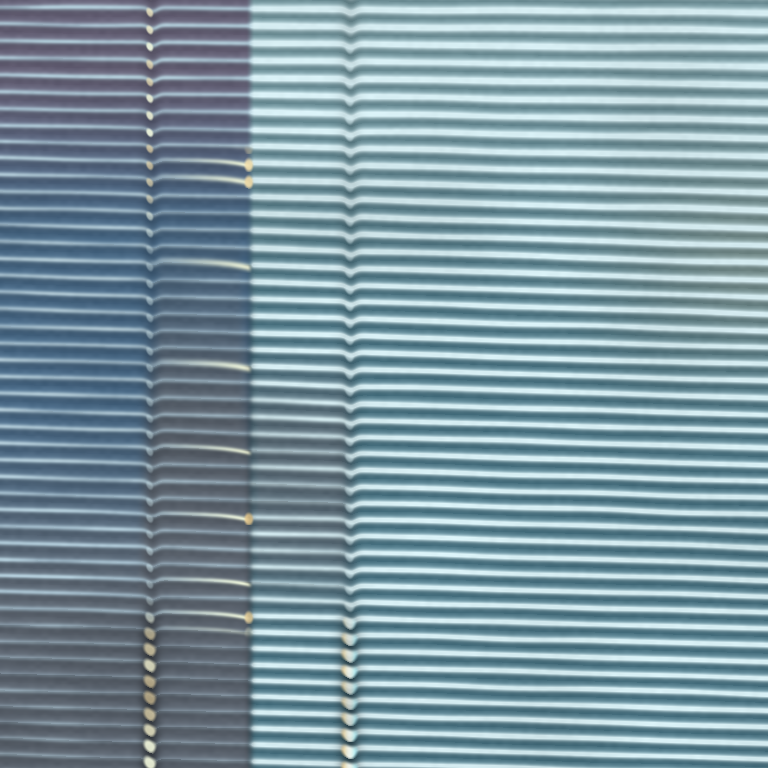
Write a three.js fragment shader that draws this texture.

```glsl
// Stacked pale ridges over a blue-teal sheen, cut by three vertical seams with glinting beads.
varying vec2 vUv;

const vec3 PURPLE = vec3(0.36, 0.34, 0.42);
const vec3 BLUE = vec3(0.25, 0.37, 0.48);
const vec3 SLATE = vec3(0.33, 0.36, 0.40);
const vec3 TEAL = vec3(0.24, 0.40, 0.46);
const vec3 MIST = vec3(0.39, 0.52, 0.55);
const vec3 OLIVE = vec3(0.46, 0.52, 0.49);
const vec3 ICE = vec3(0.83, 0.92, 0.94);
const vec3 STEEL = vec3(0.63, 0.73, 0.79);
const vec3 AMBER = vec3(0.96, 0.83, 0.58);
const vec3 CREAM = vec3(0.93, 0.95, 0.84);

const float SEAM_A = 0.195;
const float SEAM_B = 0.326;
const float SEAM_C = 0.455;
const float ROWS = 45.5;

float hash(vec2 p) {
  vec3 q = fract(p.xyx * 0.1031);
  q += dot(q, q.yzx + 33.33);
  return fract((q.x + q.y) * q.z);
}

float noise(vec2 p) {
  vec2 i = floor(p);
  vec2 f = fract(p);
  f = f * f * (3.0 - 2.0 * f);
  return mix(mix(hash(i), hash(i + vec2(1.0, 0.0)), f.x),
             mix(hash(i + vec2(0.0, 1.0)), hash(i + 1.0), f.x), f.y);
}

float bell(float d, float width) {
  return exp(-d * d / (width * width));
}

float band(float x, float lo, float hi, float soft) {
  return smoothstep(lo - soft, lo + soft, x) * (1.0 - smoothstep(hi - soft, hi + soft, x));
}

// Soft rounded spot; its vertical distance is given in rows.
float bead(float dx, float rows, vec2 radius) {
  return 1.0 - smoothstep(0.5, 1.25, length(vec2(dx, rows / ROWS) / radius));
}

// Row coordinate: each integer is a ridge, counted downward with a slight tilt.
float rowCoord(float x, float y) {
  float tilt = mix(0.35, 1.3, smoothstep(0.0, 0.35, y));
  float hooks = bell(x - SEAM_A - 0.004, 0.008) + bell(x - SEAM_C - 0.002, 0.008);
  float wobble = noise(vec2(x * 9.0, y * 30.0)) - 0.5;
  return 43.7 * y + 2.07 * y * y - 0.57 - tilt * (x - 0.507) - 0.2 * hooks + 0.1 * wobble;
}

// Broad colour of the troughs, on the left and right of the middle seam.
vec3 sheen(float x, float y, float right) {
  vec3 left = mix(PURPLE, BLUE, smoothstep(0.08, 0.32, y));
  left = mix(left, SLATE, smoothstep(0.5, 0.82, y + 0.25 * band(x, SEAM_A, SEAM_B, 0.02)));
  vec3 field = mix(MIST, TEAL, smoothstep(0.02, 0.5, y));
  field = mix(field, OLIVE, 0.7 * bell(x - 1.0, 0.2) * bell(y - 0.34, 0.14));
  float shadow = band(x, SEAM_B, SEAM_C, 0.015) * band(y, 0.5, 0.77, 0.09);
  return mix(left, mix(field, SLATE, 0.75 * shadow), right);
}

void main() {
  float x = vUv.x;
  float y = 1.0 - vUv.y;
  float p = rowCoord(x, y);
  float id = floor(p + 0.5);
  float v = p - id;
  float right = smoothstep(SEAM_B - 0.006, SEAM_B + 0.006, x);
  float slot = band(x, SEAM_A, SEAM_B, 0.004);
  float inner = band(x, SEAM_B, SEAM_C, 0.008);
  float low = smoothstep(0.77, 0.84, y);

  // Trough shading: darkest just beneath each ridge.
  vec3 color = sheen(x, y, right) * mix(0.84, 1.18, fract(p));

  // Ridges: broad and icy on the right, thin and worn on the left.
  float streak = noise(vec2(x * 14.0, id * 3.7));
  float strength = mix(0.82 - 0.4 * low, 0.97, right);
  strength *= 1.0 - 0.3 * slot * smoothstep(0.15, 0.3, y);
  strength *= 1.0 - 0.45 * inner * band(y, 0.52, 0.78, 0.06) * (0.5 + hash(vec2(id, 4.0)));
  strength *= mix(1.0, 0.4 + streak, mix(0.35 + 0.5 * low, 0.18, right));
  float event = step(0.7, hash(vec2(id, 17.0))) * band(y, 0.2, 0.82, 0.015);
  strength *= 1.0 - 0.8 * event * slot;
  float width = mix(0.15, mix(0.23, 0.18, smoothstep(0.0, 0.5, y)), right);
  float ridge = bell(v, width) + mix(0.15, 0.3, right) * bell(v + 0.08, 0.36);
  vec3 ridgeColor = mix(STEEL, ICE, max(right, 0.25 * streak));
  color = mix(color, ridgeColor, clamp(ridge * strength, 0.0, 1.0));

  // Scattered bright bars that droop toward the middle seam.
  float t = clamp((x - SEAM_A) / (SEAM_B - SEAM_A), 0.0, 1.0);
  float thick = mix(0.14, 0.34, hash(vec2(id, 29.0)) * (1.0 - smoothstep(0.4, 0.6, y)));
  float bar = bell(v + 0.1 - 0.28 * pow(t, 5.0), thick) * event * slot;
  color = mix(color, mix(STEEL, CREAM, t), bar * (0.65 + 0.35 * t));
  float tip = event * step(0.35, hash(vec2(id, 41.0)));
  color = mix(color, mix(AMBER, CREAM, hash(vec2(id, 53.0))),
              0.9 * tip * bead(x - SEAM_B + 0.002, v - 0.12, vec2(0.006, 0.009)));

  // Dark channels around the seams, strongest near the bottom.
  float channels = bell(x - SEAM_A, 0.011) + bell(x - SEAM_C, 0.013);
  color *= 1.0 - channels * mix(0.1, 0.42, low);
  color *= 1.0 - 0.16 * bell(x - SEAM_B, 0.006) * smoothstep(0.2, 0.5, y);

  // Seam beads: small and faint above, large with warm and cool fringes below.
  float glint = hash(vec2(id, 61.0));
  float warm = max(1.0 - smoothstep(0.22, 0.34, y), low);
  vec2 size = mix(vec2(0.0055, 0.006), vec2(0.0095, 0.0095), low);
  float beadA = bead(x - SEAM_A, v - 0.12, size * vec2(0.9, 0.95));
  float levelA = mix(0.45, 0.95, warm) * (0.65 + 0.35 * glint);
  color = mix(color, mix(ICE, mix(AMBER, CREAM, glint), 0.85 * warm), beadA * levelA);
  float levelC = mix(0.5, 1.0, low) * smoothstep(0.03, 0.08, y) * (0.7 + 0.3 * glint);
  float beadC = bead(x - SEAM_C, v - 0.12, size * vec2(1.15, 1.0));
  vec3 fringe = mix(AMBER, vec3(0.66, 0.95, 1.0), smoothstep(-0.011, 0.011, x - SEAM_C));
  vec3 glow = mix(fringe, vec3(1.0), 0.7 * bell(x - SEAM_C, 0.006));
  color = mix(color, mix(ICE, glow, low), beadC * levelC);

  // Gentle blotches and fine grain.
  color *= 0.96 + 0.08 * noise(vUv * 7.0);
  color += 0.025 * (noise(vUv * vec2(120.0, 190.0)) - 0.5);
  gl_FragColor = vec4(clamp(color, 0.0, 1.0), 1.0);
}
```
